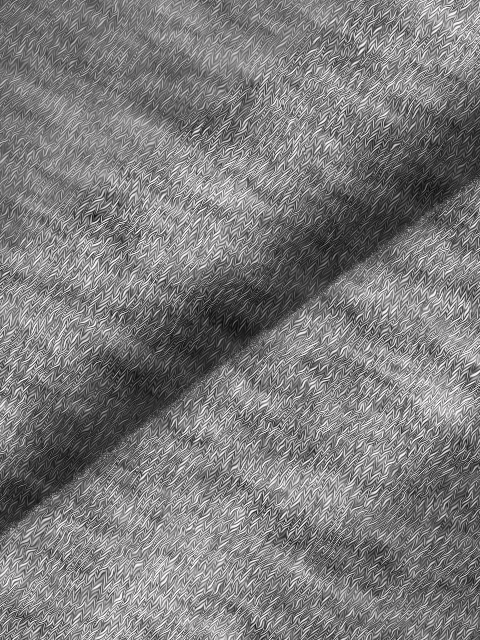
A Shadertoy shader for this texture:

```glsl
const vec3 FRONT_RIM = vec3(0.217, 0.79, -0.042);  // height, slope, bend
const vec3 BACK_RIM = vec3(0.805, 0.72, -0.04);
const vec2 STITCH = vec2(0.0150, 0.0132);          // wale width, course height
const float WALE_ANGLE = 1.1;
const float LEG_LEAN = 1.8;
const float LONG_LEG = 0.63;                       // share of the stitch width
const float KNIT_CONTRAST = 1.02;
const float STREAK_CONTRAST = 0.85;
const float CLOUD_CONTRAST = 0.2;
const float VALLEY_TONE = 0.215;
const float FABRIC_TONE = 0.595;
const float BACK_TONE = 0.475;
const float HIGHLIGHT_KNEE = 0.68;
const int HAIRS = 36;
const vec3 TINT = vec3(1.0, 0.993, 0.997);

float hash(vec2 p) {
    return fract(sin(dot(p, vec2(127.1, 311.7))) * 43758.5453);
}

float noise(vec2 p) {
    vec2 i = floor(p), f = fract(p);
    f = f * f * (3.0 - 2.0 * f);
    return mix(mix(hash(i), hash(i + vec2(1, 0)), f.x),
               mix(hash(i + vec2(0, 1)), hash(i + vec2(1, 1)), f.x), f.y);
}

float rimHeight(float x, vec3 rim) {
    return rim.x + x * (rim.y + rim.z * x);
}

// x runs along the courses, y along the wales
vec2 clothSpace(vec2 p) {
    float c = cos(WALE_ANGLE), s = sin(WALE_ANGLE);
    return vec2(s * p.x - c * p.y, c * p.x + s * p.y);
}

// Uneven V stitches with one dominant slanted leg, centred on zero
float knit(vec2 cloth) {
    vec2 q = cloth / STITCH;
    q += 1.2 * vec2(noise(q * 0.16), noise(q * 0.16 + 31.0));
    q += 0.5 * vec2(noise(q * 0.8 + 7.0), noise(q * 0.8 + 53.0));
    float x = fract(q.x);
    float isLong = step(x, LONG_LEG);
    float t = mix((x - LONG_LEG) / (1.0 - LONG_LEG), x / LONG_LEG, isLong);
    float along = q.y + LEG_LEAN * mix(t, 1.0 - t, isLong);
    vec2 leg = vec2(2.0 * floor(q.x) + isLong, floor(along));
    float strand = 0.5 - 0.5 * cos(6.28318 * fract(along));
    float across = 2.0 * t - 1.0;
    strand *= 1.0 - 0.65 * across * across;
    float facing = mix(0.72, 1.12, isLong);
    float fibre = noise(vec2(q.x * 3.0, along * 4.0)) - 0.5;
    return strand * facing * (0.4 + 1.2 * hash(leg)) - 0.38 + 0.4 * fibre;
}

// Melange streaks drawn out along the courses
float streaks(vec2 cloth) {
    float broad = noise(cloth * vec2(5.0, 21.0) + 3.0);
    float medium = noise(cloth * vec2(13.0, 55.0) + 17.0);
    float fine = noise(cloth * vec2(40.0, 100.0) + 41.0);
    return 0.4 * broad + 0.35 * medium + 0.25 * fine - 0.5;
}

// Loose curved fibres rooted on a fold rim
float hairs(vec2 p, vec3 rim) {
    float cover = 0.0;
    for (int i = 0; i < HAIRS; i++) {
        float id = float(i) + rim.x * 50.0;
        float x = (float(i) + hash(vec2(id, 1.0))) / float(HAIRS);
        float angle = 0.2 + 2.4 * hash(vec2(id, 2.0));
        float len = 0.012 + 0.025 * hash(vec2(id, 3.0));
        vec2 d = p - vec2(x, rimHeight(x, rim) - 0.005);
        float c = cos(angle), s = sin(angle);
        d = vec2(c * d.x + s * d.y, c * d.y - s * d.x);
        d.y -= (hash(vec2(id, 4.0)) - 0.5) * 45.0 * d.x * d.x;
        float line = 1.0 - smoothstep(0.0004, 0.0021, abs(d.y));
        line *= smoothstep(0.0, 0.004, d.x) * (1.0 - smoothstep(0.6 * len, len, d.x));
        cover = max(cover, line);
    }
    return cover;
}

void mainImage(out vec4 fragColor, in vec2 fragCoord) {
    vec2 p = fragCoord / iResolution.x;
    float fuzz = (noise(p * 90.0) - 0.5) * 0.008 + (noise(p * 30.0) - 0.5) * 0.008;
    float aboveFront = p.y - rimHeight(p.x, FRONT_RIM) + fuzz;
    float aboveBack = p.y - rimHeight(p.x, BACK_RIM) + fuzz;
    float front = 1.0 - smoothstep(-0.011, 0.009, aboveFront);
    float back = smoothstep(-0.03, 0.03, aboveBack);

    // Broad light on the three folds
    float cloud = 0.65 * noise(p * 4.5 + 9.0) + 0.35 * noise(p * 11.0 + 23.0) - 0.5;
    float middleTone = mix(VALLEY_TONE, FABRIC_TONE, smoothstep(0.05, 0.31, aboveFront + 0.05 * cloud));
    middleTone *= mix(0.84, 1.0, smoothstep(0.0, 0.14, -aboveBack));
    float depth = -aboveFront;
    float frontTone = mix(0.42, 0.57, smoothstep(0.0, 0.08, depth));
    frontTone += 0.06 * exp(-pow((depth - 0.38) / 0.1, 2.0));
    frontTone -= 0.17 * smoothstep(0.42, 0.58, depth) * smoothstep(0.4, 0.95, p.x);
    float backTone = BACK_TONE + 0.04 * exp(-abs(aboveBack) * 12.0) - 0.05 * smoothstep(0.2, 0.5, aboveBack);
    float tone = mix(mix(middleTone, backTone, back), frontTone, front);
    tone *= 1.0 + CLOUD_CONTRAST * cloud;

    // Cloth detail, softer on the distant fold and along the near rim
    vec2 cloth = clothSpace(p) + front * vec2(0.37, 0.21);
    float focus = mix(1.0, 0.6, back);
    focus *= 1.0 - 0.45 * exp(-abs(aboveFront) * 40.0);
    float detail = KNIT_CONTRAST * focus * knit(cloth);
    detail += STREAK_CONTRAST * mix(1.0, 0.85, back) * streaks(cloth);
    float grey = tone * (1.0 + detail);
    grey -= 0.45 * max(grey - HIGHLIGHT_KNEE, 0.0);

    // Stray fibres catching light
    grey = mix(grey, 0.5, 0.35 * hairs(p, FRONT_RIM));
    grey = mix(grey, 0.6, 0.22 * hairs(p, BACK_RIM));
    fragColor = vec4(clamp(grey, 0.04, 0.96) * TINT, 1.0);
}
```
